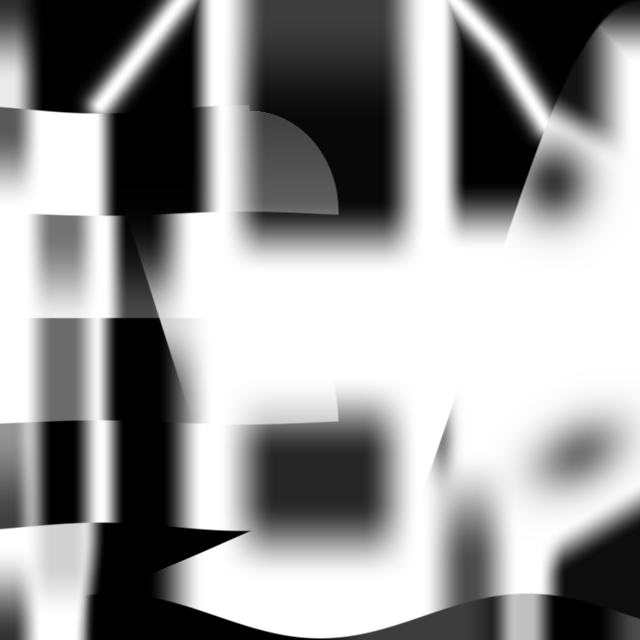
Give the GLSL for this background, as a three.js fragment shader.

```glsl
// Monochrome abstract: soft light columns and dark wells, cut by sliced rows and cosine arcs.
varying vec2 vUv;

#define TAU 6.2831853
#define EDGE 0.0018        // half width of a smoothed cut
#define ROW_HEIGHT 0.163   // spacing of the sliced rows
#define ROW_ORIGIN 0.503
#define ROW_BEND 0.02
#define RIDGE_WIDTH 0.021
#define WAVE_PERIOD 0.648

float cut(float d) { return smoothstep(-EDGE, EDGE, d); }

// Soft window that is 1 between a and b
float window(float x, float a, float b, float soft) {
  return smoothstep(a - soft, a + soft, x) * (1.0 - smoothstep(b - soft, b + soft, x));
}

float blob(vec2 p, vec2 centre, vec2 radius) {
  vec2 q = (p - centre) / radius;
  return exp(-dot(q, q));
}

// Glowing line from a to b
float ridge(vec2 p, vec2 a, vec2 b) {
  vec2 ab = b - a;
  float t = clamp(dot(p - a, ab) / dot(ab, ab), 0.0, 1.0);
  float d = length(p - a - ab * t) / RIDGE_WIDTH;
  return exp(-d * d);
}

// Strips and shadows of the left side, different in each row
float leftField(vec2 p, float row, float aboveArc) {
  float x = p.x, y = p.y;
  if (row > 1.5) {
    float glow = 0.92 * (1.0 - smoothstep(0.02, 0.07, x)) * (1.0 - 0.8 * smoothstep(0.87, 1.0, y));
    float column = smoothstep(0.295, 0.335, x);
    return max(max(glow, column), ridge(p, vec2(0.3, 1.02), vec2(0.157, 0.835)));
  }
  float hollow = 0.0, side = 0.0, stripEnd = 0.167, columnStart = 0.323, soft = 0.025;
  if (row > 0.5) {
    side = 0.65 * smoothstep(0.67, 0.8, y);
  } else if (row > -0.5) {
    hollow = 0.55 * smoothstep(0.47, 0.64, y);
    stripEnd = 0.182; columnStart = 0.268; soft = 0.035;
  } else if (row > -1.5) {
    hollow = 0.58; columnStart = 0.29; soft = 0.045;
  } else if (row > -2.5) {
    hollow = 1.0; side = mix(0.75, 0.42, smoothstep(0.18, 0.33, y));
    stripEnd = 0.177; columnStart = 0.285; soft = 0.032;
  } else {
    hollow = 0.18 * smoothstep(0.03, 0.12, y);
    side = 0.8 * (1.0 - smoothstep(0.0, 0.15, y));
    stripEnd = mix(0.134, 0.148, smoothstep(0.0, 0.17, y));
    columnStart = 0.275; soft = 0.045;
  }
  float light = 1.0 - hollow * window(x, 0.06, 0.135, 0.022);
  light *= 1.0 - side * (1.0 - smoothstep(0.02, 0.065, x));
  float afterStrip = smoothstep(stripEnd - 0.018, stripEnd + 0.018, x);
  float shade = afterStrip * (1.0 - smoothstep(columnStart - soft, columnStart + soft, x));
  float fade = exp(-pow((y - 0.5) / 0.085, 2.0));
  shade *= 1.0 - fade * mix(0.28 * cut(row + 0.5), 0.8, aboveArc);
  // Black wedge in the lowest row
  if (row < -2.5) {
    float wedge = cut(y - 0.0755 - 0.4406 * (x - 0.176)) * cut(0.395 - x);
    shade = max(shade, wedge * afterStrip);
  }
  return light * (1.0 - shade);
}

// Dark wells between the two main columns, lifted inside the rounded slices
float centreField(vec2 p, float row) {
  float upper = window(p.x, 0.382, 0.63, 0.035) * smoothstep(0.57, 0.69, p.y);
  upper *= mix(0.97, 0.76, smoothstep(0.8, 0.98, p.y));
  float lower = 0.85 * window(p.x, 0.385, 0.61, 0.045) * window(p.y, 0.155, 0.35, 0.065);
  if (abs(row - 1.0) < 0.5) {
    float t = clamp((p.y - 0.669) / 0.158, 0.0, 1.0);
    float slice = cut(0.39 + 0.139 * sqrt(1.0 - t * t) - p.x);
    upper *= 1.0 - slice * mix(0.36, 0.22, t);
  } else if (abs(row + 1.0) < 0.5) {
    float t = (p.y - 0.332) / 0.121;
    lower *= 1.0 - 0.62 * cut(0.529 - 0.023 * t * t - p.x);
  }
  return (1.0 - upper) * (1.0 - lower);
}

// Wells and diagonal ridges of the right side
float rightField(vec2 p, float aboveArc) {
  float well = smoothstep(0.69, 0.73, p.x) * smoothstep(0.605, 0.72, p.y);
  float above = 1.0 - well;
  above = max(above, ridge(p, vec2(0.7, 1.01), vec2(0.781, 0.922)));
  above = max(above, ridge(p, vec2(0.781, 0.922), vec2(0.853, 0.805)));
  float slope = 0.805 - 0.58 * (p.x - 0.853);
  float haze = max(1.0 - smoothstep(0.9, 0.99, p.x), smoothstep(0.9, 1.0, p.y));
  float below = 1.0 - 0.92 * haze * smoothstep(0.0, 0.065, p.y - slope) * step(0.8, p.x);
  below *= 1.0 - 0.78 * blob(p, vec2(0.865, 0.715), vec2(0.055, 0.06));
  below *= 1.0 - 0.5 * blob(p, vec2(0.69, 0.315), vec2(0.018, 0.06));
  float light = mix(below, above, aboveArc);
  // Lower wells
  light *= 1.0 - 0.7 * window(p.x, 0.695, 0.775, 0.035) * (1.0 - smoothstep(0.12, 0.3, p.y));
  vec2 tilted = mat2(0.86, -0.5, 0.5, 0.86) * (p - vec2(0.905, 0.29));
  light *= 1.0 - 0.55 * blob(tilted, vec2(0.0), vec2(0.075, 0.05));
  float diagonal = 0.167 + 0.593 * (p.x - 0.846);
  return light * (1.0 - 0.95 * smoothstep(0.01, 0.085, diagonal - p.y) * smoothstep(0.842, 0.885, p.x));
}

float scene(vec2 p, float row) {
  float k = clamp(row, -3.0, 2.0);
  float aboveArc = cut((p.y - 0.5 - 0.5 * cos(TAU * p.x)) / 3.0);
  float light = leftField(p, k, aboveArc) * centreField(p, k);
  return light * mix(1.0, rightField(p, aboveArc), step(0.6, p.x));
}

void main() {
  vec2 p = vUv;
  // Bent rows, blended across the nearest row edge
  float bend = 1.0 + ROW_BEND * cos(TAU * (p.x - 0.156) / 0.45);
  float r = (p.y - ROW_ORIGIN) * bend / ROW_HEIGHT;
  float row = floor(r + 0.5);
  float light = mix(scene(p, row - 1.0), scene(p, row), cut((r - row) * ROW_HEIGHT));
  // Dark wave along the bottom
  float wave = 0.0375 - 0.035 * cos(TAU * (p.x - 0.5) / WAVE_PERIOD);
  float under = 0.24 * window(p.x, 0.53, 0.77, 0.05) + 0.75 * window(p.x, 0.785, 0.85, 0.02);
  under += 0.3 * smoothstep(0.93, 1.0, p.x);
  light = mix(light, under, cut(wave - p.y) * smoothstep(0.13, 0.155, p.x));
  gl_FragColor = vec4(vec3(clamp(light, 0.0, 1.0)), 1.0);
}
```
